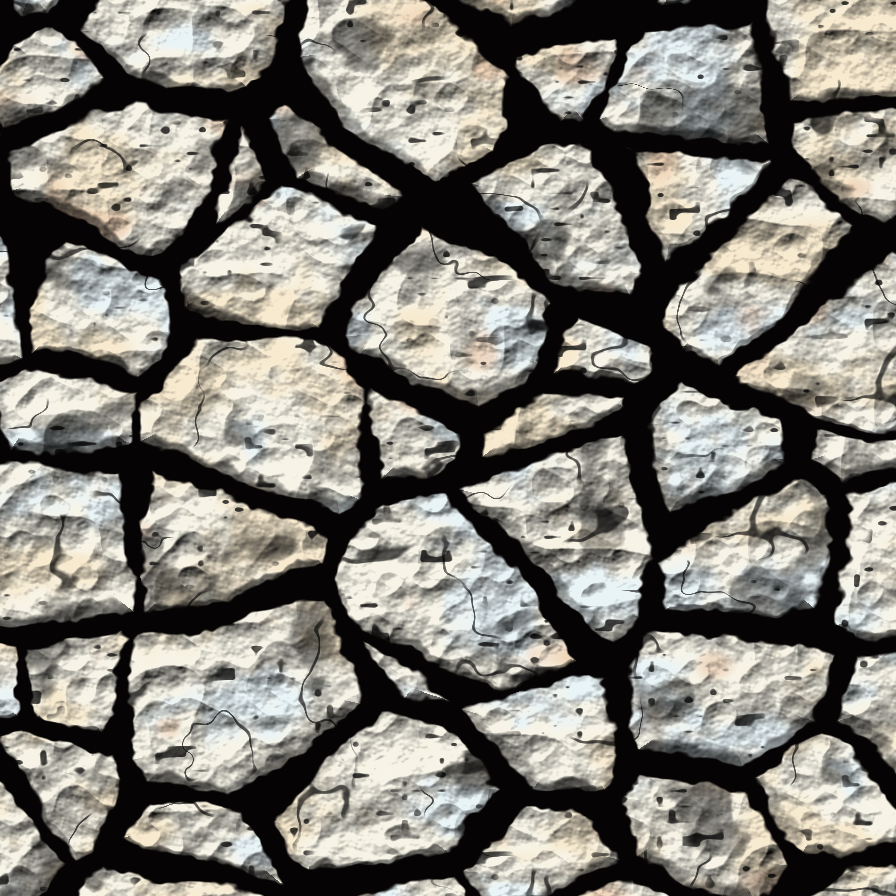
Write a Shadertoy shader that draws this texture.

```glsl
// Sunlit dry-stone rubble: pale angular rocks separated by deep black gaps.
// A weighted Voronoi diagram gives straight-sided stones of mixed size; each side
// is tilted and inset at random, then ridged noise is lit from above as relief.

#define STONES 5.6          // cells across the canvas
#define FLATTEN 1.22        // stones are wider than tall
#define SIZE_VARIETY 0.5    // spread of the Voronoi weights
#define GAP_MIN 0.025       // narrowest inset of a side
#define GAP_VARIETY 0.07    // random extra inset
#define SIDE_TILT 0.6       // random turn of a side, radians
#define CHIPPING 0.06       // roughness of the outline
#define EDGE_SOFT 0.012     // smoothing of the outline
#define RELIEF 0.10         // strength of the surface light
#define BRIGHTNESS 0.83     // tone of a flat sunlit face

const vec3 GAP_COLOR = vec3(0.02, 0.01, 0.01);
const vec3 PALE = vec3(1.0, 0.988, 0.935);
const vec3 SAND = vec3(1.0, 0.945, 0.835);
const vec3 SLATE = vec3(0.94, 0.985, 1.0);
const vec3 RUST = vec3(0.95, 0.80, 0.68);
const vec2 TO_LIGHT = vec2(-0.45, 0.89);

float hash(vec2 p) {
    return fract(sin(dot(p, vec2(127.1, 311.7))) * 43758.5);
}

mat2 turn(float a) {
    float c = cos(a), s = sin(a);
    return mat2(c, s, -s, c);
}

float noise(vec2 p) {
    vec2 i = floor(p), f = fract(p);
    f = f * f * (3.0 - 2.0 * f);
    return mix(mix(hash(i), hash(i + vec2(1, 0)), f.x),
               mix(hash(i + vec2(0, 1)), hash(i + vec2(1, 1)), f.x), f.y);
}

// Broad sharp ridges carrying finer grain
float relief(vec2 p) {
    float height = 0.0, amp = 0.5;
    p *= 3.0;
    for (int i = 0; i < 5; i++) {
        float n = noise(p);
        height += amp * (i < 2 ? 1.0 - abs(2.0 * n - 1.0) : n);
        p = turn(0.65) * p * 2.03 + 11.7;
        amp *= 0.5;
    }
    return height;
}

vec2 stoneCenter(vec2 id) {
    return id + 0.1 + 0.8 * vec2(hash(id), hash(id + 41.3));
}

float stoneWeight(vec2 id) {
    return SIZE_VARIETY * hash(id + 77.7);
}

// Distance inside the stone outline; also its id and how far the nearest side faces down
float stoneField(vec2 p, out vec2 id, out float down) {
    vec2 cell = floor(p);
    float best = 1e5;
    for (int y = -2; y <= 2; y++)
    for (int x = -2; x <= 2; x++) {
        vec2 other = cell + vec2(x, y);
        vec2 r = p - stoneCenter(other);
        float power = dot(r, r) - stoneWeight(other);
        if (power < best) { best = power; id = other; }
    }

    vec2 center = stoneCenter(id), rel = p - center;
    float inside = 1e5;
    down = 0.0;
    for (int y = -2; y <= 2; y++)
    for (int x = -2; x <= 2; x++) {
        vec2 other = cell + vec2(x, y);
        if (distance(other, id) < 0.5) continue;
        vec2 span = stoneCenter(other) - center;
        float len = max(length(span), 0.01);
        vec2 normal = span / len;
        float reach = 0.5 * (len + (stoneWeight(id) - stoneWeight(other)) / len);
        float rnd = hash(id + other * 7.31);
        vec2 tilted = turn(SIDE_TILT * (rnd - 0.5)) * normal;
        float facing = max(-normal.y, 0.0);
        float inset = GAP_MIN + GAP_VARIETY * fract(rnd * 37.0) + 0.03 * facing;
        float d = reach - max(dot(rel, normal), dot(rel, tilted)) - inset;
        if (d < inside) { inside = d; down = facing; }
    }
    return inside;
}

// Brightness of the weathered rock surface
float surfaceTone(vec2 p, float inside, float down, float rnd) {
    const float STEP = 0.02;
    float light = (relief(p) - relief(p + STEP * TO_LIGHT)) / STEP;
    float rough = noise(p * 9.0);
    float tone = BRIGHTNESS + RELIEF * light;
    tone += 0.2 * (noise(p * 1.6 + 5.0) - 0.5) + 0.14 * (noise(p * 43.0) - 0.5);

    // Broken hollows, pits and cracks
    float hollow = noise(p * 2.3 + 31.0) + 0.25 * (rough - 0.5);
    tone *= 1.0 - 0.42 * smoothstep(0.74, 0.86, hollow);
    float pitted = smoothstep(0.35, 0.65, noise(p * 2.7 + 19.0));
    tone *= 1.0 - 0.75 * pitted * smoothstep(0.80, 0.90, noise(p * vec2(13.0, 17.0)));
    float vein = abs(noise(p * 2.5 + 0.35 * rough + 63.0) - 0.5);
    float broken = smoothstep(0.5, 0.65, noise(p * 3.1 + 87.0));
    tone *= 1.0 - 0.65 * broken * (1.0 - smoothstep(0.008, 0.024, vein));

    // Shaded undercut along the lower sides
    float width = 0.03 + 0.09 * rnd;
    float rim = 1.0 - smoothstep(0.4 * width, width, inside + 0.07 * (rough - 0.5));
    return clamp(tone * (1.0 - 0.6 * down * rim), 0.03, 0.97);
}

void mainImage(out vec4 fragColor, in vec2 fragCoord) {
    vec2 p = fragCoord / iResolution.y * STONES * vec2(1.0, FLATTEN);

    // Stone outlines, slightly bent and chipped
    vec2 bend = vec2(noise(p * 2.2), noise(p * 2.2 + 53.0)) - 0.5;
    vec2 id;
    float down;
    float inside = stoneField(p + 0.12 * bend, id, down);
    inside += CHIPPING * (noise(p * 7.0) - 0.5) + 0.5 * CHIPPING * (noise(p * 21.0) - 0.5);

    // Rock colour: tone with warm, cool and rusty stains
    float rnd = hash(id + 9.1);
    vec2 local = p + 13.0 * vec2(rnd, hash(id + 3.7));
    float stain = noise(local * 1.9) + 0.3 * (noise(local * 8.0) - 0.5);
    vec3 tint = mix(PALE, SAND, smoothstep(0.55, 0.85, stain));
    tint = mix(tint, SLATE, smoothstep(0.4, 0.15, stain));
    tint = mix(tint, RUST, 0.6 * smoothstep(0.8, 0.95, noise(local * 2.6 + 45.0)));
    vec3 rock = tint * surfaceTone(local, inside, down, rnd);

    float cover = smoothstep(-EDGE_SOFT, EDGE_SOFT, inside);
    fragColor = vec4(mix(GAP_COLOR, rock, cover), 1.0);
}
```
